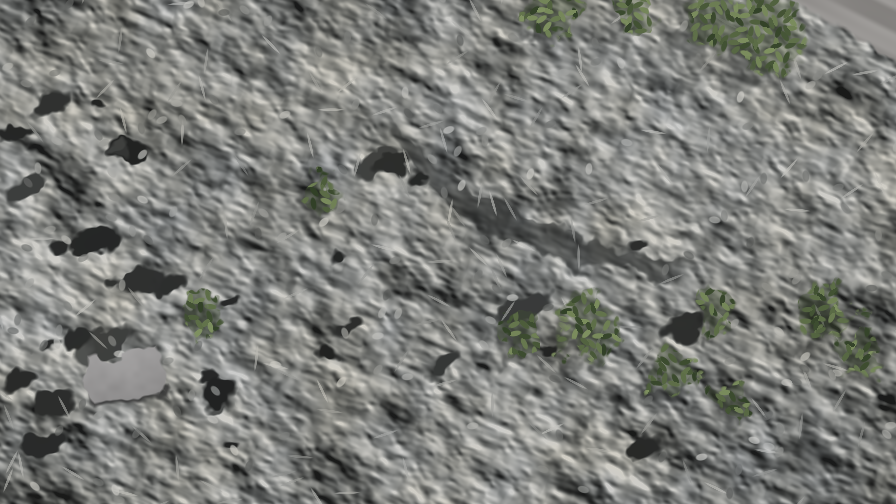
Reproduce this texture procedurally as a Shadertoy shader.

```glsl
vec2 hash2(vec2 p) {
    vec3 q = fract(p.xyx * vec3(0.1031, 0.1030, 0.0973));
    q += dot(q, q.yzx + 33.33);
    return fract((q.xx + q.yz) * q.zy);
}

float noise(vec2 p) {
    vec2 i = floor(p), f = fract(p);
    f = f * f * (3.0 - 2.0 * f);
    return mix(mix(hash2(i).x, hash2(i + vec2(1, 0)).x, f.x),
               mix(hash2(i + vec2(0, 1)).x, hash2(i + vec2(1, 1)).x, f.x), f.y);
}

float fbm(vec2 p) {
    return 0.5 * noise(p) + 0.3 * noise(p * 2.1 + 7.3) + 0.2 * noise(p * 4.3 + 19.1);
}

mat2 rotation(float a) {
    return mat2(cos(a), -sin(a), sin(a), cos(a));
}

// Brightness of bumps lit from the upper right
float relief(vec2 p) {
    return noise(p) - noise(p + vec2(0.25, 0.6));
}

// Scattered slim ellipses: x is coverage, y a random tint
vec2 flecks(vec2 p, float density, float slimness) {
    vec2 cell = floor(p), result = vec2(0);
    for (int k = 0; k < 9; k++) {
        vec2 id = cell + vec2(k % 3 - 1, k / 3 - 1);
        vec2 r = hash2(id + 31.7), s = hash2(id + 83.1);
        vec2 d = rotation(6.283 * s.x) * (p - id - r);
        float cover = 1.0 - smoothstep(0.55, 0.85, length(d * vec2(1.0, slimness)));
        cover *= step(s.y, density);
        if (cover > result.x) result = vec2(cover, fract(s.x * 7.0 + r.y));
    }
    return result;
}

void mainImage(out vec4 fragColor, in vec2 fragCoord) {
    vec2 p = fragCoord / iResolution.y;
    vec2 warp = vec2(fbm(p * 22.0), fbm(p * 22.0 + 50.0)) - 0.5;
    vec2 grain = rotation(-0.42) * p * vec2(0.65, 1.15) + warp * 0.012;

    // Crumbly soil
    float broad = fbm(p * 3.0 + 4.0);
    float tone = 0.555 + 0.22 * (broad - 0.5);
    tone += 0.13 * relief(grain * 11.0) + 0.24 * relief(grain * 27.0 + 9.0);
    tone += 0.33 * relief(grain * 52.0 + 21.0) + 0.30 * relief(grain * 98.0 + 40.0);
    float hollows = fbm(grain * 14.0 + 60.0);
    tone -= 0.20 * smoothstep(0.55, 0.76, hollows);
    tone -= 0.07 * smoothstep(0.65, 1.0, p.y) * smoothstep(1.2, 0.2, p.x);
    tone -= 0.10 * smoothstep(0.3, 0.0, p.y) * smoothstep(0.35, 0.9, abs(p.x - 0.85));

    // Eroded ledge and the shadow under it
    float ledge = p.y - 0.43 - 0.33 * exp(-3.3 * (p.x - 0.775)) + warp.y * 0.05;
    float span = smoothstep(0.76, 0.81, p.x) * smoothstep(1.40, 1.32, p.x);
    float depth = 0.012 + 0.045 * noise(vec2(p.x * 13.0, 2.0));
    float shadow = smoothstep(-depth - 0.012, -depth, ledge) * smoothstep(0.004, -0.006, ledge);
    tone = mix(tone, 0.27 + 0.25 * (tone - 0.5), 0.85 * span * shadow);
    tone += 0.06 * span * smoothstep(0.03, 0.0, abs(ledge - 0.025));

    // Burrows with lit lower rims
    for (int i = 0; i < 34; i++) {
        vec2 r = hash2(vec2(i, 3)), s = hash2(vec2(i, 17));
        vec2 center = vec2(1.4 * r.x * sqrt(r.x) + 0.03, 0.04 + 0.80 * r.y);
        float size = 0.010 + 0.022 * s.x * s.x;
        vec2 d = rotation(0.5 * s.y) * (p - center + warp * 0.045);
        float dist = length(d * vec2(0.75 - 0.25 * s.y, 1.15));
        float rim = smoothstep(size * 1.9, size, length(d + vec2(0, size)));
        tone += 0.07 * rim;
        tone = mix(tone, 0.13 + 0.12 * s.y * s.y, smoothstep(size + 0.004, size - 0.004, dist));
    }

    // Plant clumps: center and radius
    vec3 clumps[13] = vec3[13](
        vec3(0.64, 0.62, 0.045), vec3(1.17, 0.35, 0.065), vec3(1.43, 0.39, 0.045),
        vec3(1.64, 0.38, 0.065), vec3(1.34, 0.26, 0.055), vec3(1.45, 0.21, 0.04),
        vec3(0.39, 0.38, 0.055), vec3(1.03, 0.34, 0.04), vec3(1.70, 0.30, 0.05),
        vec3(1.09, 0.99, 0.07), vec3(1.25, 0.97, 0.045), vec3(1.53, 0.93, 0.09),
        vec3(1.42, 0.97, 0.07));
    float growth = 0.0, shade = 0.0;
    for (int i = 0; i < 13; i++) {
        vec2 d = p - clumps[i].xy + warp * 0.09;
        float radius = clumps[i].z;
        growth = max(growth, 1.0 - smoothstep(0.45, 1.15, length(d) / radius));
        shade = max(shade, 1.0 - smoothstep(0.4, 1.1, length(d + radius * vec2(0.4, 0.5)) / radius));
    }
    tone = mix(tone, 0.24 + 0.3 * (tone - 0.5), 0.7 * shade * smoothstep(0.35, 0.55, fbm(p * 24.0)));

    // Dry straw and pebbles
    vec2 straw = flecks(p * 30.0, 0.10, 9.0);
    tone = mix(tone, 0.55 + 0.22 * straw.y, 0.6 * straw.x);
    vec2 pebble = flecks(p * 62.0 + 5.0, 0.025, 1.7);
    tone = mix(tone, 0.35 + 0.45 * pebble.y, 0.7 * pebble.x);

    tone = clamp(tone, 0.10, 0.80);
    vec3 color = tone * mix(vec3(0.98, 1.02, 1.01), vec3(1.015, 1.0, 0.975), tone);
    color *= 1.0 + vec3(0.05, 0.02, -0.05) * (fbm(p * 9.0 + 80.0) - 0.4);

    // Smooth track in the far corner
    float track = smoothstep(-0.006, 0.008, p.y - 1.0 + 0.6 * (p.x - 1.574) + warp.x * 0.03);
    float ruts = noise(vec2(p.x * 4.0, (p.y + 0.5 * p.x) * 65.0));
    color = mix(color, vec3(0.57, 0.56, 0.55) + 0.12 * (ruts - 0.5), track);

    // Foliage
    vec2 leaf = flecks(p * 58.0, 0.85, 2.3);
    vec3 green = mix(vec3(0.19, 0.25, 0.15), vec3(0.50, 0.57, 0.38), leaf.y);
    float cover = smoothstep(0.15, 0.5, growth * (0.5 + noise(p * 45.0)));
    color = mix(color, vec3(0.25, 0.30, 0.20), 0.4 * cover);
    color = mix(color, green, cover * leaf.x);

    // Flat pale slab with a notch and a cast shadow
    vec2 slab = rotation(0.1) * (p - vec2(0.245, 0.255)) + warp * 0.025;
    float edge = max(abs(slab.x) * 0.9 + abs(slab.y) * 0.35 - 0.075, abs(slab.y) - 0.048);
    edge = max(edge, 0.026 - length(slab - vec2(-0.02, 0.055)));
    float under = max(abs(slab.x - 0.005) - 0.075, abs(slab.y + 0.042) - 0.012);
    color = mix(color, vec3(0.20), 0.8 * smoothstep(0.006, -0.004, under));
    float sheen = 0.60 + 0.10 * (fbm(p * 18.0) - 0.5) + 0.6 * slab.y;
    color = mix(color, vec3(1.0, 0.99, 0.99) * sheen, smoothstep(0.003, -0.003, edge));

    fragColor = vec4(color, 1.0);
}
```
